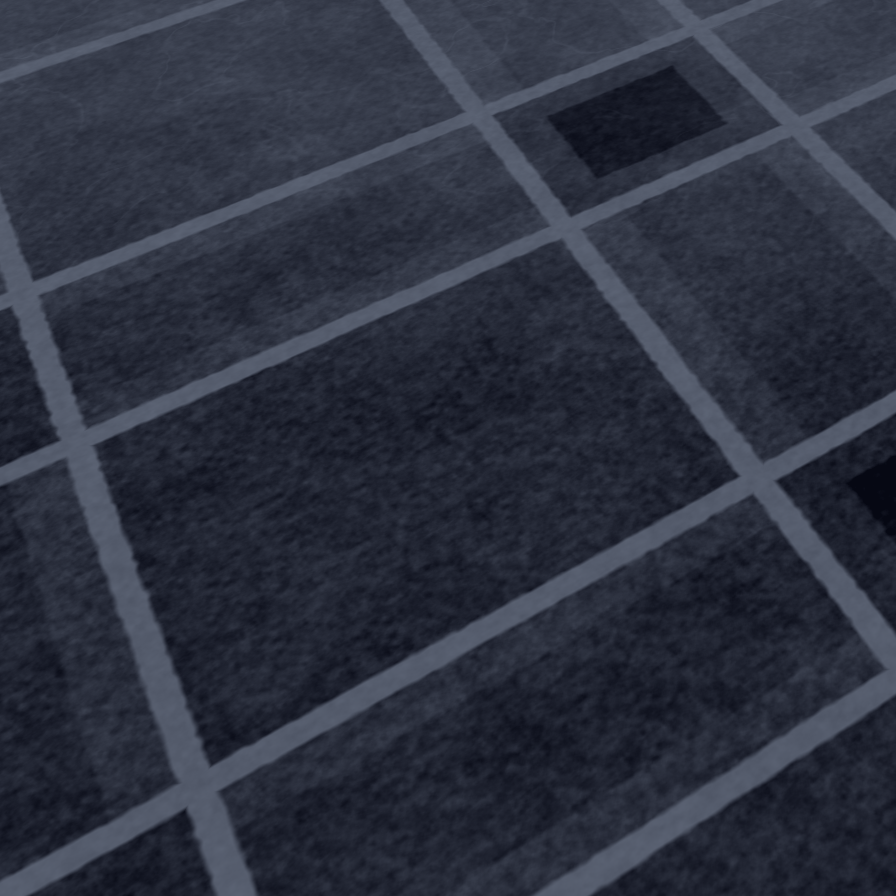
Write a WebGL 2 fragment shader that draws this texture.

```glsl
#version 300 es
precision highp float;
// Dark felted plaid cloth lying in perspective, with pale lines and woven bands.

uniform vec2 u_resolution;
out vec4 fragColor;

const float PERIOD = 1.583;              // one wide cell plus one narrow cell
const float WIDE = 1.0;                  // width of the wide cell
const vec2 LINE_HALF = vec2(0.0245, 0.029);
const float BORDER = 0.125;              // pale edge inside each narrow cell
const float EDGE_SOFT = 0.006;
const float FELT_SCALE = 62.0;
const float FELT_DEPTH = 0.42;
const float BORDER_LIGHT = 0.16;
const float LINE_TONE = 0.91;
const vec3 NIGHT = vec3(0.078, 0.09, 0.138);
const vec3 SLATE = vec3(0.36, 0.39, 0.455);

// Projection from cloth plane to canvas, by columns
const mat3 CLOTH_TO_CANVAS = mat3(
    0.7826, 0.4319, 0.1862,
    -0.1184, 0.4932, 0.2160,
    0.2214, 0.1211, 1.0);

float hash(vec2 p) {
    return fract(sin(dot(p, vec2(127.1, 311.7))) * 43758.5453);
}

float noise(vec2 p) {
    vec2 i = floor(p), f = fract(p);
    f = f * f * (3.0 - 2.0 * f);
    return mix(mix(hash(i), hash(i + vec2(1, 0)), f.x),
               mix(hash(i + vec2(0, 1)), hash(i + vec2(1, 1)), f.x), f.y);
}

float fbm(vec2 p) {
    float sum = 0.0, gain = 0.5;
    for (int i = 0; i < 4; i++) {
        sum += gain * noise(p);
        p = mat2(1.6, 1.2, -1.2, 1.6) * p + 7.3;
        gain *= 0.5;
    }
    return sum / 0.9375;
}

// Thin curling fibres along the contours of warped noise
float wisps(vec2 p) {
    p += 1.4 * vec2(fbm(p * 0.8), fbm(p * 0.8 + 19.0));
    return 1.0 - smoothstep(0.0, 0.035, abs(fbm(p) - 0.5));
}

void main() {
    vec2 canvas = gl_FragCoord.xy / u_resolution;
    vec3 plane = inverse(CLOTH_TO_CANVAS) * vec3(canvas, 1.0);
    vec2 cloth = plane.xy / plane.z;
    vec2 soft = max(fwidth(cloth), vec2(EDGE_SOFT));

    // Slightly ragged plaid repeat along both axes
    vec2 ragged = cloth + 0.006 * (vec2(noise(cloth * 55.0), noise(cloth * 55.0 + 31.0)) - 0.5);
    vec2 cell = mod(ragged, PERIOD);
    vec2 gap = min(min(cell, PERIOD - cell), abs(cell - WIDE));
    vec2 narrow = step(vec2(WIDE), cell);
    vec2 inner = narrow * smoothstep(BORDER - soft, BORDER + soft, gap);
    vec2 border = narrow - inner;
    vec2 lines = 1.0 - smoothstep(LINE_HALF - soft, LINE_HALF + soft, gap);
    float line = max(lines.x, lines.y);

    // Distance haze and bands
    float haze = smoothstep(0.48, 1.0, canvas.y);
    float tone = 0.15 + 0.37 * haze;
    tone += BORDER_LIGHT * max(border.x, border.y) * (1.0 - 0.35 * haze);
    tone -= 0.2 * narrow.x * narrow.y + 0.2 * inner.x * inner.y;

    // Felt grain, broad wear and fibres
    float felt = fbm(cloth * FELT_SCALE) - 0.5;
    float fleck = noise(canvas * 170.0) - 0.5;
    float wear = fbm(cloth * 7.0 + 4.0) - 0.5;
    float grain = FELT_DEPTH * felt + 0.11 * fleck;
    tone += grain * mix(1.15, 0.55, haze) + 0.28 * wear;
    tone += wisps(cloth * 4.5) * mix(0.025, 0.085, haze);

    // Pale lines keep a weaker grain
    float lineTone = LINE_TONE + 0.4 * grain + 0.1 * wear;
    tone = mix(max(tone, -0.2), lineTone, line);
    fragColor = vec4(NIGHT + (SLATE - NIGHT) * tone, 1.0);
}
```
